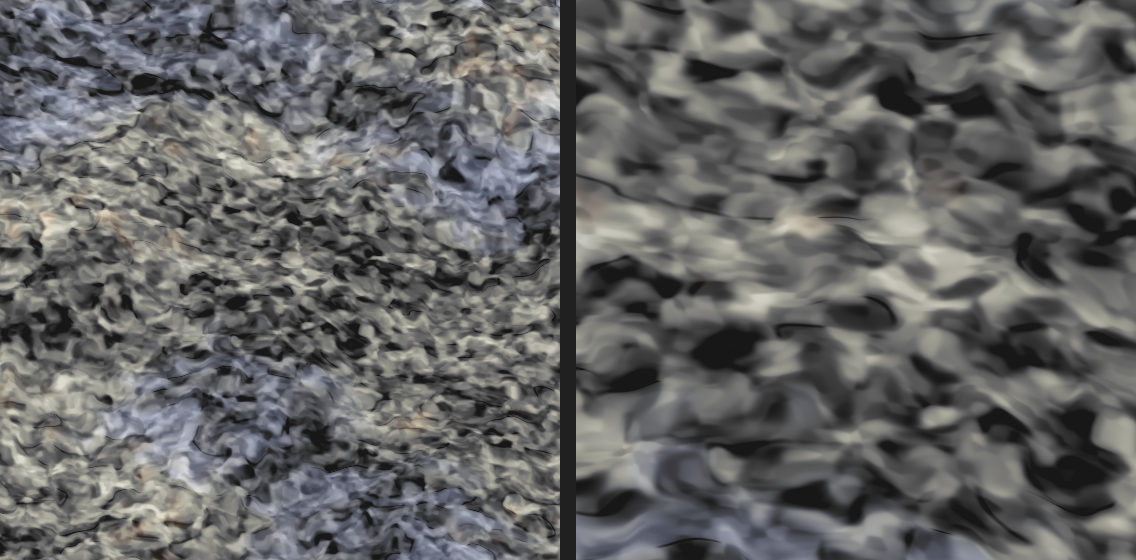
Left: the whole. Right: its middle third, enlarged.
This texture is drawn by a WebGL 1 fragment shader. Its source:

```glsl
precision highp float;
// Weathered grey stone: ragged, flattened grains in drifting bands of blue and cream.
uniform vec2 u_resolution;

// Cells per canvas height, across and up
const vec2 BAND_SCALE = vec2(1.7, 4.6);
const vec2 PATCH_SCALE = vec2(5.0, 11.0);
const vec2 STREAK_SCALE = vec2(17.0, 38.0);
const vec2 GRAIN_SCALE = vec2(50.0, 78.0);
const vec2 FINE_SCALE = vec2(95.0, 150.0);
const vec2 WARP_SCALE = vec2(30.0, 36.0);

// Strength of each layer of tone
const float BASE_TONE = 0.462;
const float BAND_DEPTH = 0.12;
const float PATCH_DEPTH = 0.24;
const float STREAK_DEPTH = 0.26;
const float GRAIN_DEPTH = 0.42;
const float FINE_DEPTH = 0.23;
const float VEIN_DEPTH = 0.17;
const float WARP_AMOUNT = 0.016;
const float BAND_TILT = 0.09;
const float CELL_SHARPNESS = 5.0;

// Colour shifts added to the grey tone
const vec3 BLUE_SHIFT = vec3(-0.030, -0.010, 0.065);
const vec3 CREAM_SHIFT = vec3(0.022, 0.018, -0.030);
const vec3 RUST_SHIFT = vec3(0.050, 0.005, -0.025);

vec3 hash3(vec2 cell) {
  vec3 q = vec3(dot(cell, vec2(127.1, 311.7)),
                dot(cell, vec2(269.5, 183.3)),
                dot(cell, vec2(419.2, 371.9)));
  return fract(sin(q) * 43758.5453);
}

// Cellular noise: random tones of nearby cells, blended by distance
float cellTone(vec2 p) {
  vec2 base = floor(p);
  vec2 local = fract(p);
  float total = 0.0;
  float weights = 0.0;
  for (int y = -1; y <= 1; y++) {
    for (int x = -1; x <= 1; x++) {
      vec2 offset = vec2(float(x), float(y));
      vec3 rnd = hash3(base + offset);
      vec2 toSite = offset + 0.1 + 0.8 * rnd.xy - local;
      float weight = exp(-CELL_SHARPNESS * dot(toSite, toSite));
      total += weight * rnd.z;
      weights += weight;
    }
  }
  return total / weights;
}

// Slow layered sines keep the bands from running straight
float bandDrift(vec2 p) {
  return 0.020 * sin(p.x * 5.0 + p.y * 7.0)
       + 0.010 * sin(p.x * 13.0 - p.y * 9.0 + 1.7);
}

void main() {
  vec2 p = gl_FragCoord.xy / u_resolution.y;
  p.y += BAND_TILT * p.x + bandDrift(p);

  // Ragged displacement curls the grain outlines
  vec2 warp = vec2(cellTone(p * WARP_SCALE + 11.0),
                   cellTone(p * WARP_SCALE + 57.0)) - 0.5;
  vec2 ragged = p + WARP_AMOUNT * warp;

  // Layers from broad to fine
  float band = cellTone((p + 2.0 * WARP_AMOUNT * warp) * BAND_SCALE + 3.0);
  float patchTone = cellTone(ragged * PATCH_SCALE + 23.0);
  float streak = cellTone(ragged * STREAK_SCALE + 41.0);
  float grain = cellTone(ragged * GRAIN_SCALE + 71.0);
  float fine = cellTone(ragged * FINE_SCALE + 97.0);
  float tint = cellTone((p + 3.0 * WARP_AMOUNT * warp) * BAND_SCALE + 135.0);

  float blue = smoothstep(0.48, 0.80, 0.8 * tint + 0.2 * streak);
  float roughness = mix(1.2, 0.8, blue) * mix(1.15, 0.85, patchTone);

  // Grey tone, then thin dark veins along the streak outlines
  float tone = BASE_TONE
             + BAND_DEPTH * (band - 0.5)
             + PATCH_DEPTH * (patchTone - 0.5)
             + STREAK_DEPTH * (streak - 0.5)
             + roughness * GRAIN_DEPTH * (grain - 0.5)
             + FINE_DEPTH * (fine - 0.5);
  float vein = 1.0 - smoothstep(0.0, 0.10, abs(streak - 0.45));
  tone -= VEIN_DEPTH * vein * smoothstep(0.35, 0.70, 1.0 - grain);
  tone = clamp(tone, 0.09, 0.84);

  // Blue bands, cream highlights and a little rust in the rest
  float cream = (1.0 - blue) * smoothstep(0.38, 0.65, tone);
  float rust = (1.0 - blue) * smoothstep(0.68, 0.90, patchTone * 0.4 + warp.x * 0.6 + 0.3);
  vec3 color = vec3(tone)
             + BLUE_SHIFT * blue * smoothstep(0.08, 0.40, tone)
             + CREAM_SHIFT * cream
             + RUST_SHIFT * rust;
  gl_FragColor = vec4(color, 1.0);
}
```
